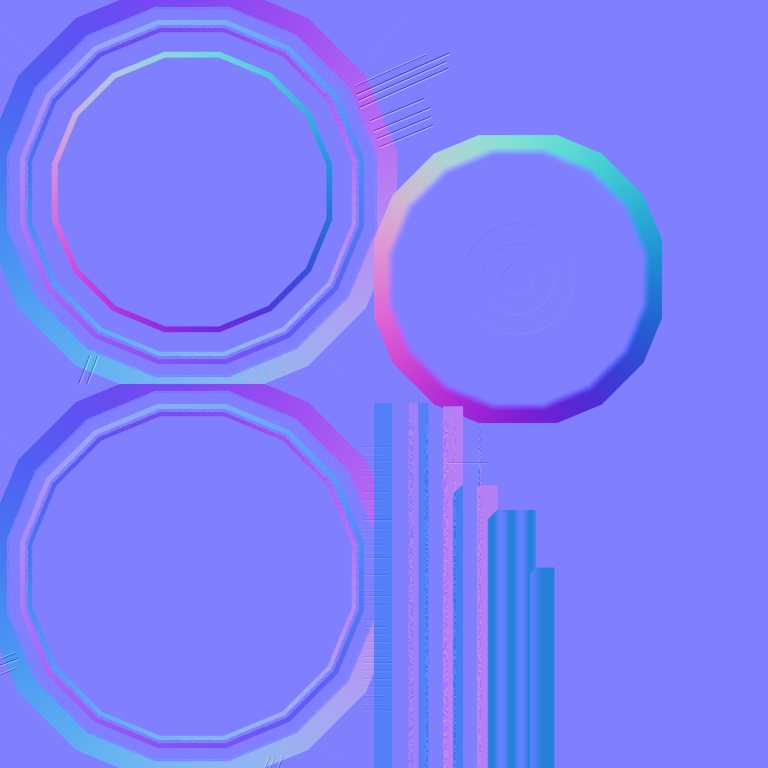
Give the GLSL for this texture map, as a Shadertoy shader.

```glsl
const float TAU = 6.2831853;
const float BLUE = -0.34;
const float DEEP_BLUE = -0.72;
const float PINK = 0.42;

float hash(vec2 p) {
    vec3 q = fract(vec3(p.xyx) * 0.1031);
    q += dot(q, q.yzx + 33.33);
    return fract((q.x + q.y) * q.z);
}

// Sixteen-sided radius with a flat top
float facetRadius(vec2 q) {
    float side = TAU / 16.0;
    float a = atan(q.x, q.y);
    return cos(floor(0.5 + a / side) * side - a) * length(q);
}

float band(float d, float lo, float hi, float soft) {
    return smoothstep(lo - soft, lo + soft, d) * (1.0 - smoothstep(hi - soft, hi + soft, d));
}

// Outward slope, with the green axis pointing down
vec2 outward(vec2 q) {
    return vec2(q.x, -q.y) / max(length(q), 0.001);
}

float grain(vec2 p) {
    return hash(floor(p * 384.0)) - 0.5;
}

// Bevelled rim, groove and optional inner step
vec2 wheel(vec2 tilt, vec2 q, float innerStep, float mask, float e) {
    float r = facetRadius(q);
    vec2 dir = outward(q);
    vec2 t = mix(tilt, dir * 0.44, band(r, 0.241, 0.267, e));
    t += dir * 0.42 * band(r, 0.2080, 0.2135, e);
    t -= dir * 0.36 * band(r, 0.2175, 0.2240, e);
    t -= dir * 0.68 * innerStep * band(r, 0.1750, 0.1825, e);
    t += dir * 0.13 * band(r, 0.2385, 0.2400, e);
    float worn = band(r, 0.209, 0.219, 0.004) + 0.5 * band(r, 0.232, 0.244, 0.003);
    t += vec2(0.22, -0.22) * grain(q + 1.0) * worn;
    return mix(tilt, t, mask);
}

// Inward dish with a soft lip and faint centre rings
vec2 dish(vec2 tilt, vec2 q, float e) {
    float r = facetRadius(q);
    float box = max(abs(q.x), abs(q.y));
    float body = (1.0 - smoothstep(-e, e, r - 0.1927)) * (1.0 - smoothstep(-e, e, box - 0.1875));
    vec2 dir = outward(q);
    vec2 t = -dir * 0.75 * smoothstep(0.159, 0.173, r);
    for (int i = 0; i < 3; i++) {
        float ring = 0.020 + 0.026 * float(i);
        t += dir * 0.09 * band(length(q), ring - 0.0007, ring + 0.0007, e);
    }
    return mix(tilt, t, body);
}

// Vertical strip rising from the floor, with a cut left shoulder
vec2 bar(vec2 tilt, vec2 p, vec2 span, float top, float cut, float slope, float e) {
    float edge = top - max(0.0, cut - (p.x - span.x));
    float mask = band(p.x, span.x, span.y, e) * (1.0 - smoothstep(-e, e, p.y - edge));
    return mix(tilt, vec2(slope, 0.0), mask);
}

// Row of fine parallel cuts of varied length and depth
vec2 scratches(vec2 p, vec2 start, vec2 heading, vec2 stride, int count, float len, float power, float e) {
    vec2 dir = normalize(heading);
    vec2 side = vec2(-dir.y, dir.x);
    vec2 t = vec2(0.0);
    for (int i = 0; i < count; i++) {
        float k = float(i);
        float seed = hash(start * 91.0 + k * 7.3);
        vec2 q = p - start - stride * (k + 0.6 * (seed - 0.5) * min(k, 1.0));
        float along = dot(q, dir);
        float across = dot(q, side);
        float width = 0.0008 + 0.0012 * seed * power;
        float reach = band(along, 0.0, len * (0.65 + 0.35 * seed), e);
        float pair = band(across, 0.0, width, e) - band(across, -width, 0.0, e);
        t += vec2(side.x, -side.y) * pair * reach * power * (seed > 0.45 ? 1.0 : -1.0);
    }
    return t;
}

void mainImage(out vec4 fragColor, in vec2 fragCoord) {
    vec2 p = fragCoord / iResolution.xy;
    float e = 0.7 / iResolution.y;
    vec2 tilt = vec2(0.0);

    // Wheels in their own cells
    float upper = smoothstep(-e, e, p.y - 0.5);
    float lower = (1.0 - upper) * (1.0 - smoothstep(-e, e, p.x - 0.5));
    tilt = wheel(tilt, p - vec2(0.25, 0.75), 1.0, upper, e);
    tilt = wheel(tilt, p - vec2(0.25, 0.25), 0.0, lower, e);
    tilt = dish(tilt, p - vec2(0.6745, 0.6367), e);

    // Strips
    tilt = bar(tilt, p, vec2(0.487, 0.511), 0.475, 0.0, BLUE, e);
    tilt = bar(tilt, p, vec2(0.511, 0.532), 0.475, 0.0, 0.0, e);
    tilt = bar(tilt, p, vec2(0.532, 0.545), 0.475, 0.0, PINK * 0.6, e);
    tilt = bar(tilt, p, vec2(0.545, 0.558), 0.475, 0.0, BLUE, e);
    tilt = bar(tilt, p, vec2(0.577, 0.603), 0.471, 0.0, PINK, e);
    tilt = bar(tilt, p, vec2(0.590, 0.603), 0.368, 0.011, BLUE * 1.3, e);
    tilt = bar(tilt, p, vec2(0.621, 0.648), 0.368, 0.0, PINK, e);
    float flute = -0.46 - 0.27 * cos((p.x - 0.640) * TAU / 0.0255);
    tilt = bar(tilt, p, vec2(0.635, 0.698), 0.336, 0.012, flute, e);
    float fold = mix(-0.3, DEEP_BLUE, smoothstep(0.690, 0.709, p.x));
    tilt = bar(tilt, p, vec2(0.690, 0.722), 0.261, 0.008, fold, e);
    float worn = band(p.x, 0.532, 0.538, e) + band(p.x, 0.553, 0.558, e) + band(p.x, 0.577, 0.583, e)
        + band(p.x, 0.590, 0.594, e) + band(p.x, 0.622, 0.627, e);
    tilt += vec2(0.35, 0.2) * grain(p) * worn * (1.0 - smoothstep(0.44, 0.47, p.y));

    // Streaks and ticks on the rims
    tilt += scratches(p, vec2(0.462, 0.888), vec2(0.9, 0.40), vec2(0.002, -0.009), 4, 0.135, 0.65, e);
    tilt += scratches(p, vec2(0.482, 0.842), vec2(0.9, 0.37), vec2(0.004, -0.011), 4, 0.085, 0.65, e);
    tilt += scratches(p, vec2(0.308, 0.500), vec2(-0.36, 0.93), vec2(0.011, 0.0), 8, 0.032, 0.7, e);
    tilt += scratches(p, vec2(0.103, 0.500), vec2(0.36, 0.93), vec2(0.009, 0.0), 2, 0.042, 0.7, e);
    tilt += scratches(p, vec2(0.110, 0.500), vec2(0.36, -0.93), vec2(0.010, 0.0), 4, 0.036, 0.5, e);
    tilt += scratches(p, vec2(0.000, 0.122), vec2(0.92, 0.36), vec2(0.0, 0.011), 3, 0.030, 0.7, e);
    tilt += scratches(p, vec2(0.345, 0.000), vec2(0.36, 0.93), vec2(0.009, 0.0), 3, 0.022, 0.7, e);
    tilt += scratches(p, vec2(0.473, 0.075), vec2(1.0, 0.0), vec2(0.0, 0.0098), 36, 0.038, 0.25, e);

    // Long hairlines
    tilt += scratches(p, vec2(0.450, 0.878), vec2(0.63, 0.78), vec2(0.010, 0.0), 2, 0.16, 0.16, e);
    tilt += scratches(p, vec2(0.000, 0.960), vec2(0.7, -0.7), vec2(0.0, -0.012), 3, 0.085, 0.25, e);
    tilt += scratches(p, vec2(0.000, 0.495), vec2(0.7, -0.7), vec2(0.0, -0.016), 5, 0.10, 0.14, e);
    tilt += scratches(p, vec2(0.410, 0.557), vec2(0.7, -0.7), vec2(0.0), 1, 0.07, 0.3, e);
    tilt += scratches(p, vec2(0.400, 0.050), vec2(0.7, -0.7), vec2(0.009, 0.003), 4, 0.06, 0.3, e);
    tilt += scratches(p, vec2(0.582, 0.397), vec2(1.0, 0.0), vec2(0.0), 1, 0.055, 0.35, e);
    tilt += scratches(p, vec2(0.625, 0.352), vec2(0.0, 1.0), vec2(0.0), 1, 0.040, 0.4, e);
    tilt += scratches(p, vec2(0.534, 0.440), vec2(0.0, 1.0), vec2(0.010, 0.0), 2, 0.050, 0.3, e);

    // Pack the surface direction as colour
    tilt = clamp(tilt, -0.8, 0.8);
    float height = sqrt(max(0.0, 1.0 - dot(tilt, tilt)));
    fragColor = vec4(0.5 + 0.5 * vec3(tilt, height), 1.0);
}
```
